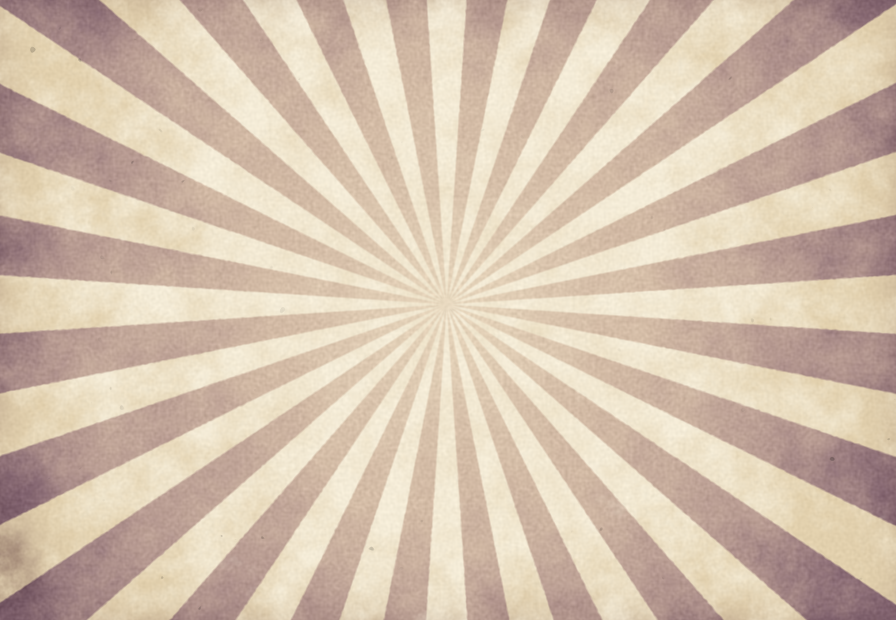
Give the GLSL for this background, as a Shadertoy shader.

```glsl
// Aged paper sunburst: cream and faded plum rays with cloudy stains, grain and a vignette.
#define RAY_PAIRS 24.0
#define CENTER vec2(0.4985, 0.509)
#define CREAM vec3(0.958, 0.925, 0.845)
#define CREAM_EDGE vec3(0.895, 0.830, 0.700)
#define TAN_CORE vec3(0.895, 0.825, 0.725)
#define TAN_MID vec3(0.825, 0.730, 0.645)
#define ROSE vec3(0.705, 0.590, 0.560)
#define PLUM_EDGE vec3(0.510, 0.390, 0.440)
#define CLOUDINESS 0.30
#define GRAIN 0.060
#define SPECKS 0.25

vec2 hashGradient(vec2 cell) {
    vec3 q = fract(vec3(cell.xyx) * vec3(0.1031, 0.1030, 0.0973));
    q += dot(q, q.yzx + 33.33);
    return fract((q.xx + q.yz) * q.zy) * 2.0 - 1.0;
}

// Gradient noise, roughly -0.7 to 0.7 with zero mean.
float gradientNoise(vec2 p) {
    vec2 cell = floor(p), f = fract(p);
    vec2 u = f * f * f * (f * (f * 6.0 - 15.0) + 10.0);
    float a = dot(hashGradient(cell), f);
    float b = dot(hashGradient(cell + vec2(1, 0)), f - vec2(1, 0));
    float c = dot(hashGradient(cell + vec2(0, 1)), f - vec2(0, 1));
    float d = dot(hashGradient(cell + vec2(1, 1)), f - vec2(1, 1));
    return mix(mix(a, b, u.x), mix(c, d, u.x), u.y);
}

float fbm(vec2 p) {
    float sum = 0.0, amplitude = 0.6;
    for (int i = 0; i < 5; i++) {
        sum += amplitude * gradientNoise(p);
        p = mat2(1.6, 1.2, -1.2, 1.6) * p + 7.3;
        amplitude *= 0.6;
    }
    return sum;
}

// Cream coverage, 0 or 1, softened by about one pixel at the ray edges.
float rayMask(vec2 p, float pixel) {
    float radius = length(p);
    float angle = atan(p.y, p.x);
    float edgeDistance = radius * cos(RAY_PAIRS * angle) / RAY_PAIRS;
    edgeDistance += 0.0015 * gradientNoise(p * 130.0) * smoothstep(0.1, 0.4, radius);
    float softness = max(pixel, 0.0022);
    float mask = smoothstep(-softness, softness, edgeDistance);
    return mix(0.35, mask, smoothstep(0.004, 0.028, radius));
}

void mainImage(out vec4 fragColor, in vec2 fragCoord) {
    vec2 uv = fragCoord / iResolution.xy;
    float aspect = iResolution.x / iResolution.y;
    vec2 p = (uv - CENTER) * vec2(aspect, 1.0);

    // Cloudy wear shifts the fading outward and inward.
    float cloud = fbm(p * 4.5 + 11.0);
    float mottling = fbm(p * 14.0 + 41.0);
    float reach = length((uv - CENTER) * vec2(2.0, 1.4));
    float fade = reach + CLOUDINESS * (cloud + 0.9 * mottling) * smoothstep(-0.2, 0.7, reach);
    fade -= 0.10 * smoothstep(0.4, 1.0, uv.y) * reach;

    // Ray colours darken from the core to the border.
    vec3 darkRay = mix(TAN_CORE, TAN_MID, smoothstep(0.0, 0.45, fade));
    darkRay = mix(darkRay, ROSE, smoothstep(0.35, 0.92, fade));
    darkRay = mix(darkRay, PLUM_EDGE, smoothstep(0.78, 1.26, fade));

    // Cream yellows toward the border and in cloudy patches.
    float yellowing = 0.16 + smoothstep(0.45, 1.15, fade) + 0.75 * mottling + 0.3 * cloud;
    vec3 lightRay = mix(CREAM, CREAM_EDGE, clamp(yellowing, 0.0, 1.15));
    float cream = rayMask(p, 1.0 / iResolution.y);
    vec3 color = mix(darkRay, lightRay, cream);

    // Pale scuffs, mainly over the lower half.
    float scuff = smoothstep(0.22, 0.55, fbm(p * vec2(8.0, 11.0) + 73.0));
    color = mix(color, CREAM, 0.35 * scuff * smoothstep(0.65, 0.1, uv.y));

    // Dirt along the border and in the lower left corner.
    vec2 border = min(uv, 1.0 - uv) * vec2(aspect, 1.0);
    float dirt = 0.6 * exp(-min(border.x, border.y) * 40.0) * (0.5 + mottling);
    vec2 corner = (uv - vec2(0.0, 0.09)) * vec2(aspect, 1.0);
    dirt += 1.3 * exp(-dot(corner, corner) * 220.0) * (0.6 + 1.8 * mottling);
    color *= 1.0 - vec3(0.18, 0.22, 0.20) * clamp(dirt, 0.0, 1.6);

    // Scattered specks, paper fibres and fine grain.
    float speck = smoothstep(0.45, 0.58, gradientNoise(p * 62.0 + 5.0));
    speck *= smoothstep(0.0, 0.25, gradientNoise(p * 6.0 + 29.0));
    color *= 1.0 - SPECKS * speck * smoothstep(0.2, 0.7, reach);
    float fibre = gradientNoise(p * vec2(70.0, 210.0)) + gradientNoise(p * vec2(210.0, 70.0) + 17.0);
    float grain = gradientNoise(p * 163.0 + 3.0) + 0.35 * fibre;
    color += GRAIN * grain * mix(1.0, 0.6, cream);

    fragColor = vec4(clamp(color, 0.0, 1.0), 1.0);
}
```
